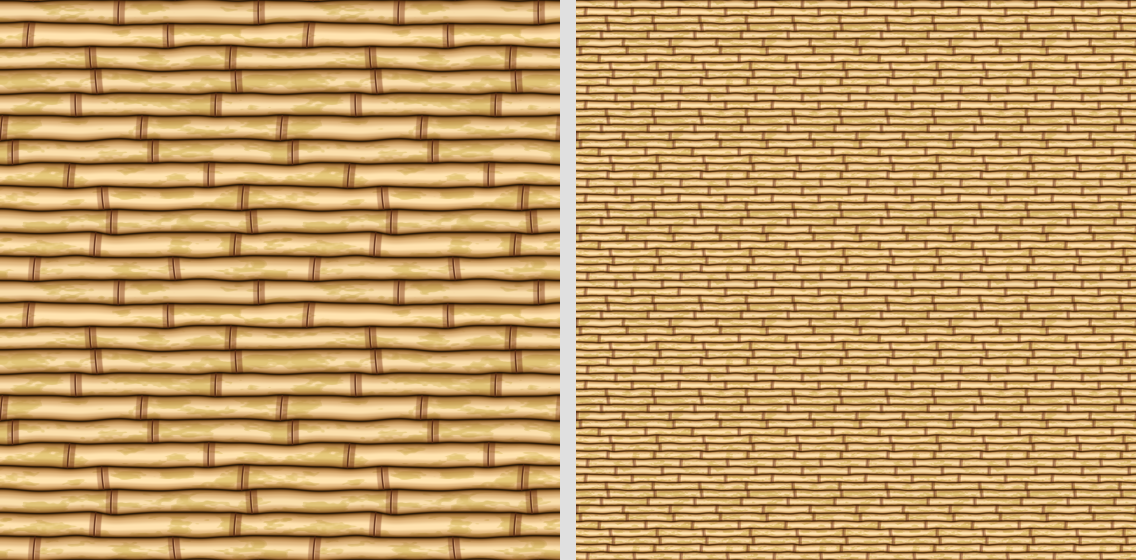
Left: one tile. Right: repeated 3 by 3.
This texture is drawn by a WebGL 1 fragment shader. Its source:

```glsl
precision highp float;
uniform vec2 u_resolution;

// Layout: each tile holds ROWS canes, each cut into SEGMENTS by joints
const vec2 TILES = vec2(2.0);
const float ROWS = 12.0;
const float SEGMENTS = 2.0;
const vec4 JOINTS_TOP = vec4(0.847, 0.200, 0.645, 0.686);
const vec4 JOINTS_MID = vec4(0.540, 0.010, 0.090, 0.490);
const vec4 JOINTS_LOW = vec4(0.733, 0.795, 0.678, 0.243);

// Shape, in row heights (edges) and segment lengths (joints)
const float EDGE_WAVE = 0.13;
const float BULGE = 0.045;
const float BULGE_WIDTH = 0.09;
const float HIGHLIGHT_POS = 0.57;
const float BAND_LEFT = 0.036;
const float BAND_RIGHT = 0.047;
const float GROOVE_WIDTH = 0.005;
const float LEAN = 0.035;
const float STAIN_AMOUNT = 0.85;

const vec3 SHADOW = vec3(0.17, 0.10, 0.03);
const vec3 DEEP = vec3(0.43, 0.27, 0.09);
const vec3 BROWN = vec3(0.61, 0.42, 0.21);
const vec3 TAN = vec3(0.77, 0.58, 0.35);
const vec3 LIGHT = vec3(0.89, 0.73, 0.51);
const vec3 GLOW = vec3(0.99, 0.88, 0.68);
const vec3 STAIN_TINT = vec3(0.88, 0.86, 0.64);
const vec3 BAND_TINT = vec3(0.74, 0.60, 0.53);
const vec3 GROOVE = vec3(0.32, 0.14, 0.07);
const vec3 RIM = vec3(0.96, 0.79, 0.60);

float wrap(float a, float n) { return a - n * floor((a + 0.5) / n); }

float hash(vec2 p) {
  vec3 q = fract(p.xyx * 0.1031);
  q += dot(q, q.yzx + 33.33);
  return fract((q.x + q.y) * q.z);
}

// Value noise that wraps along x
float noise(vec2 p, float period) {
  vec2 i = floor(p);
  vec2 f = p - i;
  f = f * f * (3.0 - 2.0 * f);
  float x0 = wrap(i.x, period);
  float x1 = wrap(i.x + 1.0, period);
  return mix(mix(hash(vec2(x0, i.y)), hash(vec2(x1, i.y)), f.x),
             mix(hash(vec2(x0, i.y + 1.0)), hash(vec2(x1, i.y + 1.0)), f.x), f.y);
}

float jointOffset(float row) {
  vec4 offsets = row < 3.5 ? JOINTS_TOP : row < 7.5 ? JOINTS_MID : JOINTS_LOW;
  vec4 pick = step(abs(vec4(0.0, 1.0, 2.0, 3.0) - wrap(row, 4.0)), vec4(0.5));
  return dot(offsets, pick);
}

// Signed distance to the nearest joint and that joint's index
vec2 nearestJoint(float row, float x) {
  float s = x * SEGMENTS - jointOffset(row);
  float index = floor(s + 0.5);
  return vec2(s - index, wrap(index, SEGMENTS));
}

float bulge(float row, float x) {
  float d = nearestJoint(wrap(row, ROWS), x).x / BULGE_WIDTH;
  return BULGE * exp(-d * d);
}

// Wavy boundary between row k - 1 and row k
float boundary(float k, float x) {
  float wave = noise(vec2(x * 7.0, wrap(k, ROWS) + 40.0), 7.0) - 0.5;
  return k + EDGE_WAVE * wave + bulge(k - 1.0, x) - bulge(k, x);
}

// Rounded shading across a cane, t runs from its top to its bottom
vec3 roundShade(float t) {
  float e = t < HIGHLIGHT_POS ? t / HIGHLIGHT_POS : (1.0 - t) / (1.0 - HIGHLIGHT_POS);
  vec3 c = mix(SHADOW, DEEP, smoothstep(0.02, 0.10, e));
  c = mix(c, BROWN, smoothstep(0.08, 0.18, e));
  c = mix(c, TAN, smoothstep(0.15, 0.32, e));
  c = mix(c, LIGHT, smoothstep(0.27, 0.54, e));
  return mix(c, GLOW, smoothstep(0.50, 0.88, e));
}

// Long ragged golden patches
float stains(float x, float t, float row) {
  vec2 p = vec2(x, t + row * 5.0 + 3.0);
  float n = 0.56 * noise(p * vec2(11.0, 3.0), 11.0)
          + 0.28 * noise(p * vec2(27.0, 7.0) + vec2(0.0, 90.0), 27.0)
          + 0.16 * noise(p * vec2(58.0, 13.0) + vec2(0.0, 210.0), 58.0);
  return 0.65 * smoothstep(0.52, 0.57, n) + 0.35 * smoothstep(0.59, 0.65, n);
}

vec3 canes(vec2 p) {
  float x = p.x;
  float y = (1.0 - p.y) * ROWS;
  float k = floor(y);
  if (y < boundary(k, x)) k -= 1.0;
  else if (y > boundary(k + 1.0, x)) k += 1.0;
  float top = boundary(k, x);
  float t = (y - top) / (boundary(k + 1.0, x) - top);
  float row = wrap(k, ROWS);

  vec3 color = roundShade(t);
  float body = smoothstep(0.05, 0.25, t) * smoothstep(1.0, 0.85, t);
  color *= mix(vec3(1.0), STAIN_TINT, STAIN_AMOUNT * body * stains(x, t, row));
  color *= 0.98 + 0.04 * hash(vec2(row, 71.0));

  // Joint: reddish band, dark groove and pale rim, slightly bent
  vec2 joint = nearestJoint(row, x);
  float lean = LEAN * (hash(vec2(row, joint.y + 20.0)) - 0.5);
  float d = joint.x + lean * (t - 0.5) + 0.012 * t * (1.0 - t);
  float band = smoothstep(-BAND_LEFT - 0.006, -BAND_LEFT + 0.006, d)
             * smoothstep(BAND_RIGHT + 0.006, BAND_RIGHT - 0.006, d);
  color *= mix(vec3(1.0), BAND_TINT, band * (d < 0.0 ? 0.65 : 0.85));
  float lit = smoothstep(0.05, 0.35, t) * smoothstep(1.0, 0.75, t);
  float rim = smoothstep(GROOVE_WIDTH, 0.0, abs(d - 2.0 * GROOVE_WIDTH));
  color = mix(color, RIM, 0.6 * rim * lit);
  float groove = smoothstep(1.6 * GROOVE_WIDTH, 0.4 * GROOVE_WIDTH, abs(d));
  return mix(color, GROOVE, 0.85 * groove);
}

void main() {
  // Average 3 x 3 samples for smooth edges
  vec3 sum = vec3(0.0);
  for (int i = 0; i < 3; i++) {
    for (int j = 0; j < 3; j++) {
      vec2 shift = (vec2(float(i), float(j)) - 1.0) / 3.0;
      sum += canes(fract((gl_FragCoord.xy + shift) / u_resolution * TILES));
    }
  }
  gl_FragColor = vec4(sum / 9.0, 1.0);
}
```
